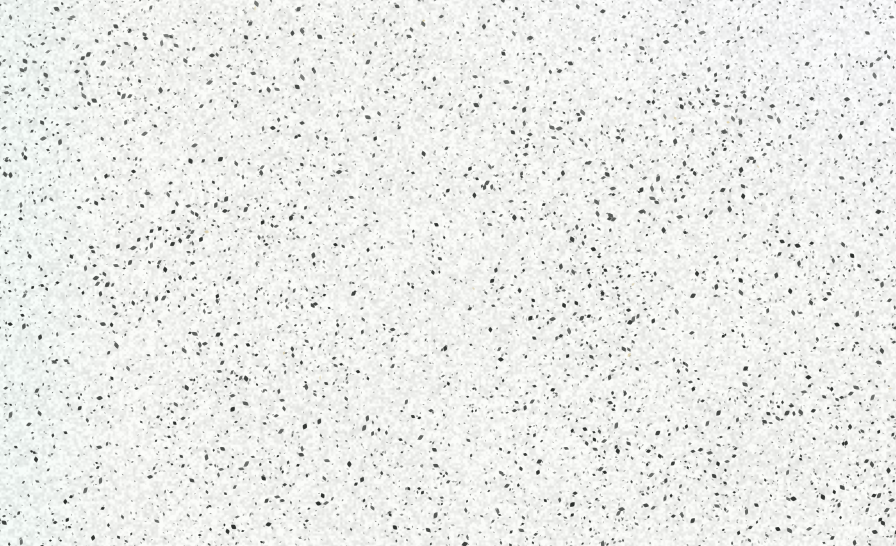
A Shadertoy shader for this texture:

```glsl
// Pale speckled stone: fine off-white grain scattered with small dark angular chips.

// Sine-free hash: three values in 0..1 from a lattice cell and a seed.
vec3 hash3(vec2 cell, float seed) {
    vec3 h = fract(vec3(cell.xyx + seed * 17.3) * vec3(0.1031, 0.1030, 0.0973));
    h += dot(h, h.yxz + 33.33);
    return fract((h.xxy + h.yzz) * h.zyx);
}

float valueNoise(vec2 p, float seed) {
    vec2 i = floor(p), f = fract(p);
    f = f * f * (3.0 - 2.0 * f);
    float bottom = mix(hash3(i, seed).x, hash3(i + vec2(1, 0), seed).x, f.x);
    float top = mix(hash3(i + vec2(0, 1), seed).x, hash3(i + vec2(1, 1), seed).x, f.x);
    return mix(bottom, top, f.y);
}

// Uneven density, so that the chips gather in loose drifts.
float drift(vec2 p) {
    float n = 0.6 * valueNoise(p / 38.0, 5.0) + 0.4 * valueNoise(p / 15.0, 6.0);
    return mix(0.35, 1.65, n);
}

// Darkest chip over p: at most one randomly turned, stretched chip per cell.
float chips(vec2 p, float cellSize, float share, vec2 radii, vec2 inks, float soft, float seed) {
    vec2 home = floor(p / cellSize);
    float ink = 0.0;
    for (int y = -1; y <= 1; y++)
    for (int x = -1; x <= 1; x++) {
        vec2 cell = home + vec2(x, y);
        vec3 place = hash3(cell, seed);
        vec3 form = hash3(cell, seed + 1.0);
        vec2 center = (cell + place.xy) * cellSize;
        if (place.z > share * drift(center)) continue;

        float angle = 6.2832 * form.x;
        float c = cos(angle), s = sin(angle);
        vec2 q = mat2(c, -s, s, c) * (p - center);
        q *= vec2(mix(0.75, 1.0, form.y), mix(1.3, 1.0, form.y));
        q.x += 0.3 * q.y;
        float boxy = max(abs(q.x), abs(q.y));
        float d = mix(length(q), boxy, 0.55) - mix(radii.x, radii.y, form.z * form.z);
        float cover = 1.0 - smoothstep(-soft, soft, d);
        ink = max(ink, cover * mix(inks.x, inks.y, form.y));
    }
    return ink;
}

void mainImage(out vec4 fragColor, in vec2 fragCoord) {
    // The canvas is 312 units high at any resolution.
    vec2 p = fragCoord * 312.0 / iResolution.y;
    vec2 uv = fragCoord / iResolution.xy;
    float soft = max(0.4, 0.75 * 312.0 / iResolution.y);

    // Fine bumpy ground with a faint broad unevenness.
    float grain = 0.6 * valueNoise(p / 1.3, 1.0) + 0.4 * valueNoise(p / 2.3 + 9.0, 2.0);
    float shade = 0.949 - 0.17 * (grain - 0.5);
    shade += 0.012 * (valueNoise(p / 70.0, 3.0) - 0.5);
    vec3 color = min(shade, 0.985) * vec3(1.0, 1.004, 0.992);

    // Cool cast at the left edge and the upper right corner.
    color.r -= 0.02 * (1.0 - smoothstep(0.0, 0.15, uv.x));
    color.b += 0.015 * smoothstep(1.3, 2.0, uv.x + uv.y);

    // Rare ochre chips, then faint small chips and dark larger ones.
    float ochre = chips(p, 24.0, 0.05, vec2(0.6, 1.2), vec2(0.3, 0.6), soft, 40.0);
    color = mix(color, vec3(0.80, 0.72, 0.48), ochre);
    float faint = chips(p, 3.6, 0.45, vec2(0.3, 0.7), vec2(0.25, 0.6), soft, 20.0);
    float dark = chips(p, 4.6, 0.26, vec2(0.55, 1.3), vec2(0.65, 0.98), soft, 30.0);
    float ink = max(faint, dark) * mix(1.0, 0.85, smoothstep(0.5, 1.0, uv.y));
    color = mix(color, vec3(0.15, 0.165, 0.155), ink);

    fragColor = vec4(color, 1.0);
}
```
